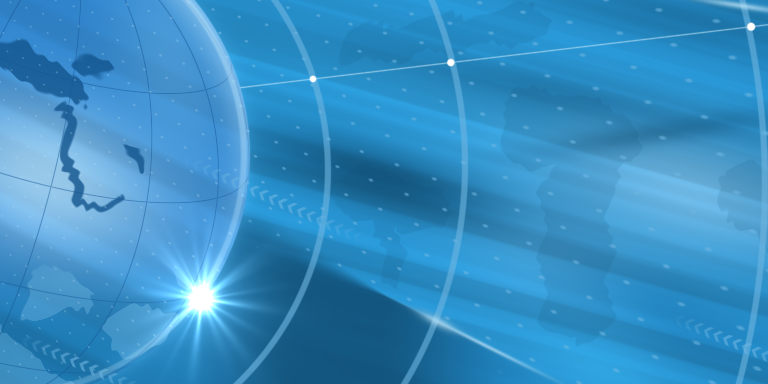
This background is drawn by a Shadertoy shader. Its source:

```glsl
// Blue technology backdrop: a gridded globe, orbit arcs, slanted light bands and a star flare.
const vec3 DEEP = vec3(.06, .30, .45);
const vec3 OCEAN = vec3(.11, .47, .69);
const vec3 AZURE = vec3(.17, .61, .85);
const vec3 SKY = vec3(.43, .71, .88);
const vec3 ICE = vec3(.74, .89, .97);
const vec2 GLOBE = vec2(.013, .596);
const float GLOBE_R = .638;

float hash(float n) { return fract(sin(n * 91.35) * 437.58); }

vec2 rotate(vec2 p, float a) {
    float c = cos(a), s = sin(a);
    return vec2(c * p.x + s * p.y, c * p.y - s * p.x);
}

// Soft turned ellipse: centre in xy, radii in zw
void tint(inout vec3 col, vec3 hue, float k, vec2 p, vec4 e, float angle) {
    vec2 q = rotate(p - e.xy, angle) / e.zw;
    col = mix(col, hue, k * exp(-dot(q, q)));
}

float fill(float d, float soft) { return 1. - smoothstep(-soft, soft, d); }

// Distance to a thick segment from ends.xy to ends.zw
float capsule(vec2 p, vec4 ends, float r) {
    vec2 e = ends.zw - ends.xy, d = p - ends.xy;
    return length(d - e * clamp(dot(d, e) / dot(e, e), 0., 1.)) - r;
}

// Layered sines give coastlines a ragged outline
vec2 ragged(vec2 p) {
    vec2 w = sin(p.yx * 37. + 2. * sin(p * 23.));
    return p + .012 * w + .005 * sin(p.yx * 113. + 3. * w);
}

// Irregular flat bands across s
float bands(float s, float soft) {
    float i = floor(s);
    return mix(hash(i), hash(i + 1.), smoothstep(.5 - soft, .5 + soft, s - i)) - .5;
}

// Row of arrowheads pointing back to its start
float arrows(vec2 p, vec2 a, vec2 b, float px) {
    float len = length(b - a);
    vec2 q = rotate(p - a, atan(b.y - a.y, b.x - a.x));
    float cell = (fract((q.x - abs(q.y) * .9) / .027) - .5) * .027;
    return fill(abs(q.y) - .014, px) * fill(abs(cell) - .005, px) * sin(3.14 * clamp(q.x / len, 0., 1.));
}

// Slanted dot lattice that widens to the right
float dots(vec2 p, float px) {
    vec2 d = p - vec2(.966, .531);
    mat2 lattice = mat2(.09, -.036, .024, -.075);
    vec2 cell = fract(inverse(lattice) * d / (1. + .35 * d.x) + .5) - .5;
    vec2 q = rotate(lattice * cell, -.4);
    return fill(length(q * vec2(.75, 1.2)) - .0042, px);
}

float mapLand(vec2 p) {
    vec2 q = ragged(p);
    float d = capsule(q, vec4(.93, .88, 1.38, .94), .045);
    d = min(d, capsule(q, vec4(.93, .5, 1.11, .46), .065));
    d = min(d, capsule(q, vec4(1., .45, 1.03, .27), .025));
    d = min(d, capsule(q, vec4(1.4, .67, 1.56, .63), .1));
    d = min(d, capsule(q, vec4(1.5, .5, 1.5, .2), .09));
    return fill(min(d, capsule(q, vec4(1.93, .5, 2.02, .42), .07)), .003);
}

vec3 backdrop(vec2 p, float px) {
    vec3 col = mix(OCEAN, AZURE, .55 + .15 * sin(p.x * 2.4 - 1.5));
    tint(col, AZURE, .7, p, vec4(.98, .78, .5, .1), -.2);
    tint(col, AZURE, .9, p, vec4(1.45, .66, .35, .08), .1);
    tint(col, SKY, .95, p, vec4(1.8, .5, .42, .15), -.25);
    tint(col, SKY, .4, p, vec4(1.45, .35, .28, .16), -.4);
    tint(col, DEEP, .85, p, vec4(.99, .54, .34, .075), -.28);
    tint(col, DEEP, .4, p, vec4(1.5, .75, .55, .05), -.22);
    tint(col, DEEP, .45, p, vec4(1.8, .95, .5, .07), -.2);
    tint(col, DEEP, .4, p, vec4(1.72, .655, .3, .03), .15);
    tint(col, OCEAN, .7, p, vec4(1.8, .16, .32, .09), -.45);
    float s = p.y + .28 * p.x;
    col *= 1. + .13 * bands(s * 17., .08) + .09 * bands(s * 39. + 7., .3);
    // Shaded lower wedge, sharper to the right
    float soft = .004 + .2 * max(1. - p.x, 0.);
    float wedge = fill(p.y - .159 + .5 * (p.x - 1.146), soft) * smoothstep(1.6, 1.2, p.x);
    col = mix(col, mix(DEEP, OCEAN, smoothstep(.1, .45, abs(p.x - .88))), .85 * wedge);
    tint(col, vec3(.2, .68, .92), .7, p, vec4(1.57, .04, .22, .07), -.4);
    col = mix(col, DEEP, .13 * mapLand(p));
    return mix(col, SKY, .6 * dots(p, px) * (1. - wedge));
}

vec3 globe(vec2 p, float px) {
    vec2 n = (p - GLOBE) / GLOBE_R, q = ragged(p);
    float r = length(n);
    vec3 col = mix(vec3(.18, .51, .79), OCEAN, smoothstep(.45, .1, p.y));
    tint(col, ICE, .75, p, vec4(.12, .54, .32, .19), -.4);
    tint(col, SKY, .4, p, vec4(.45, .85, .14, .28), .3);
    col *= 1. + .12 * bands((p.y + .5 * p.x) * 13., .2);
    // Inland seas and pale southern coasts
    float sea = capsule(q, vec4(0., .87, .2, .76), .035);
    sea = min(sea, capsule(q, vec4(.19, .84, .28, .815), .015));
    sea = min(sea, capsule(q, vec4(.17, .71, .195, .47), .013));
    sea = min(sea, capsule(q, vec4(.325, .63, .365, .57), .01));
    sea = min(sea, capsule(q, vec4(.2, .465, .33, .48), .008));
    col = mix(col, vec3(.07, .33, .55), .8 * fill(sea, px * 1.5));
    float coast = sin(q.x * 19. + 2. * sin(q.y * 17.)) + sin(q.y * 27. + q.x * 11.);
    col = mix(col, SKY, .4 * smoothstep(.3, .4, coast) * smoothstep(.36, .26, p.y));
    // Tilted meridians and parallels
    vec3 ball = vec3(rotate(n, -.3), sqrt(max(1. - r * r, .001)));
    ball.yz = rotate(ball.yz, .3);
    vec2 angles = vec2(atan(ball.x, ball.z), asin(clamp(ball.y, -1., 1.))) / .45;
    vec2 grid = abs(fract(angles) - .5) / max(fwidth(angles), vec2(.0001));
    col = mix(col, vec3(.08, .33, .58), .5 * fill(min(grid.x, grid.y) - .4, .6));
    col = mix(col, ICE, .25 * dots(p, px));
    float rim = smoothstep(.86, 1., r) * smoothstep(-.9, .6, n.y);
    return mix(col, ICE, .4 * rim + .25 * fill(abs(r - .975) - .012, .006));
}

// Star with two layers of tapering rays
vec3 flare(vec2 p) {
    float r = length(p), a = atan(p.y, p.x);
    float rays = pow(abs(cos(a * 4. + .5)), 14.) + .5 * pow(abs(sin(a * 7. + sin(a * 3.))), 8.);
    return vec3(1.3 * exp(-r * r / .0009)) + ICE * (.55 + .75 * rays) * exp(-r / .063);
}

void mainImage(out vec4 fragColor, in vec2 fragCoord) {
    float px = 1. / iResolution.y;
    vec2 p = fragCoord / iResolution.xy * vec2(2., 1.);
    float edge = length(p - GLOBE) - GLOBE_R;
    vec3 col = backdrop(p, px);
    // Orbit arcs (centre, radius) and nodes on a slanted line
    vec3 arcs[3] = vec3[3](vec3(.078, .557, .776), vec3(.104, .57, 1.107), vec3(-.013, .518, 2.005));
    vec3 nodeX = vec3(.815, 1.174, 1.956);
    col = mix(col, ICE, .7 * fill(abs(p.y - .697 - .1193 * p.x) - .0015, px));
    for (int i = 0; i < 3; i++) {
        col = mix(col, SKY, .6 * fill(abs(length(p - arcs[i].xy) - arcs[i].z) - .008, px));
        vec2 node = vec2(nodeX[i], .697 + .1193 * nodeX[i]);
        col = mix(col, vec3(1.), fill(length(p - node) - .0085 - .001 * float(i), px));
    }
    col = mix(col, globe(p, px), fill(edge, px)) + ICE * .06 * exp(-abs(edge) / .02);
    float rows = arrows(p, vec2(.47, .59), vec2(.96, .37), px) + arrows(p, vec2(1.75, .175), vec2(2.1, .03), px);
    col = mix(col, SKY, .6 * (rows + arrows(p, vec2(.05, .12), vec2(.38, -.02), px)));
    // Light streaks and star
    tint(col, ICE, .7, p, vec4(1.26, .102, .16, .005), -.464);
    tint(col, ICE, .6, p, vec4(1.14, .162, .05, .013), -.464);
    tint(col, ICE, .7, p, vec4(1.93, .985, .12, .008), -.15);
    col += flare(p - vec2(.526, .221));
    fragColor = vec4(clamp(col, 0., 1.), 1.);
}
```
